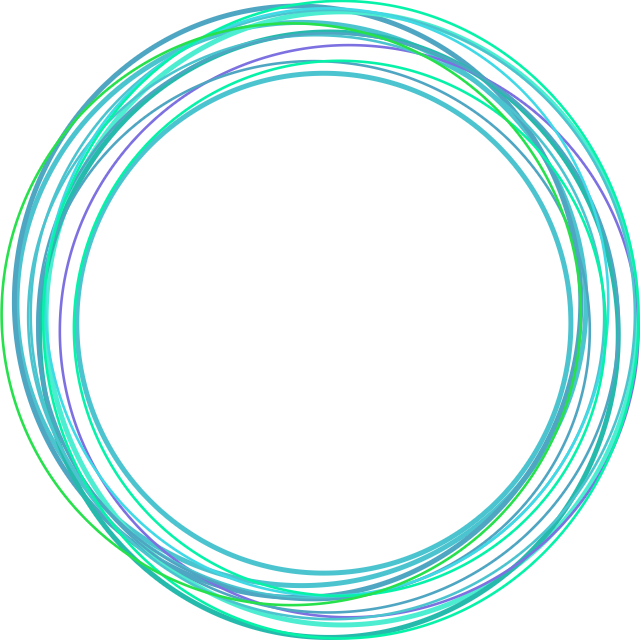
Reproduce this background procedurally as a Shadertoy shader.

```glsl
// Draws a wreath of overlapping thin coloured rings on a white ground.

const vec3 WHITE     = vec3(1.0);
const vec3 LAGOON    = vec3(0.30, 0.77, 0.81);
const vec3 STEEL     = vec3(0.31, 0.65, 0.76);
const vec3 TEAL      = vec3(0.15, 0.73, 0.68);
const vec3 TURQUOISE = vec3(0.30, 0.93, 0.82);
const vec3 CYAN      = vec3(0.25, 0.85, 0.90);
const vec3 SPRING    = vec3(0.02, 0.95, 0.66);
const vec3 GREEN     = vec3(0.15, 0.88, 0.30);
const vec3 VIOLET    = vec3(0.49, 0.44, 0.88);

const float BROAD_WIDTH = 0.0078;
const float FINE_WIDTH  = 0.0041;

// Each ellipse holds its centre (xy) and radii (zw).
const int BROAD_COUNT = 5;
const vec4 BROAD_RINGS[BROAD_COUNT] = vec4[](
    vec4(0.471, 0.525, 0.4445, 0.440),
    vec4(0.465, 0.5285, 0.4425, 0.462),
    vec4(0.534, 0.5025, 0.462, 0.479),
    vec4(0.514, 0.477, 0.452, 0.473),
    vec4(0.506, 0.495, 0.386, 0.3905));
const vec3 BROAD_COLOURS[BROAD_COUNT] = vec3[](
    LAGOON, STEEL, TURQUOISE, TEAL, LAGOON);

const int FINE_COUNT = 9;
const vec4 FINE_RINGS[FINE_COUNT] = vec4[](
    vec4(0.5455, 0.4825, 0.452, 0.447),
    vec4(0.520, 0.5085, 0.472, 0.476),
    vec4(0.494, 0.505, 0.450, 0.440),
    vec4(0.490, 0.4835, 0.4315, 0.421),
    vec4(0.5125, 0.4955, 0.454, 0.4525),
    vec4(0.5105, 0.528, 0.440, 0.459),
    vec4(0.531, 0.487, 0.4155, 0.418),
    vec4(0.5325, 0.5005, 0.465, 0.498),
    vec4(0.455, 0.509, 0.4525, 0.4545));
const vec3 FINE_COLOURS[FINE_COUNT] = vec3[](
    VIOLET, LAGOON, LAGOON, STEEL, STEEL, CYAN, SPRING, SPRING, GREEN);

// Approximate signed distance to an ellipse outline
float ellipseDistance(vec2 p, vec2 radii) {
    float scaled = length(p / radii);
    float slope = length(p / (radii * radii));
    return scaled * (scaled - 1.0) / max(slope, 1e-4);
}

// Antialiased coverage of a stroked ellipse
float ringMask(vec2 p, vec4 ellipse, float width, float pixel) {
    float d = abs(ellipseDistance(p - ellipse.xy, ellipse.zw)) - 0.5 * width;
    return clamp(0.5 - d / pixel, 0.0, 1.0);
}

void mainImage(out vec4 fragColor, in vec2 fragCoord) {
    float pixel = 1.0 / min(iResolution.x, iResolution.y);
    vec2 p = (fragCoord - 0.5 * iResolution.xy) * pixel + 0.5;
    vec3 colour = WHITE;

    // Broad strokes underneath
    for (int i = 0; i < BROAD_COUNT; i++) {
        float mask = ringMask(p, BROAD_RINGS[i], BROAD_WIDTH, pixel);
        colour = mix(colour, BROAD_COLOURS[i], mask);
    }

    // Fine strokes on top
    for (int i = 0; i < FINE_COUNT; i++) {
        float mask = ringMask(p, FINE_RINGS[i], FINE_WIDTH, pixel);
        colour = mix(colour, FINE_COLOURS[i], mask);
    }

    fragColor = vec4(colour, 1.0);
}
```
